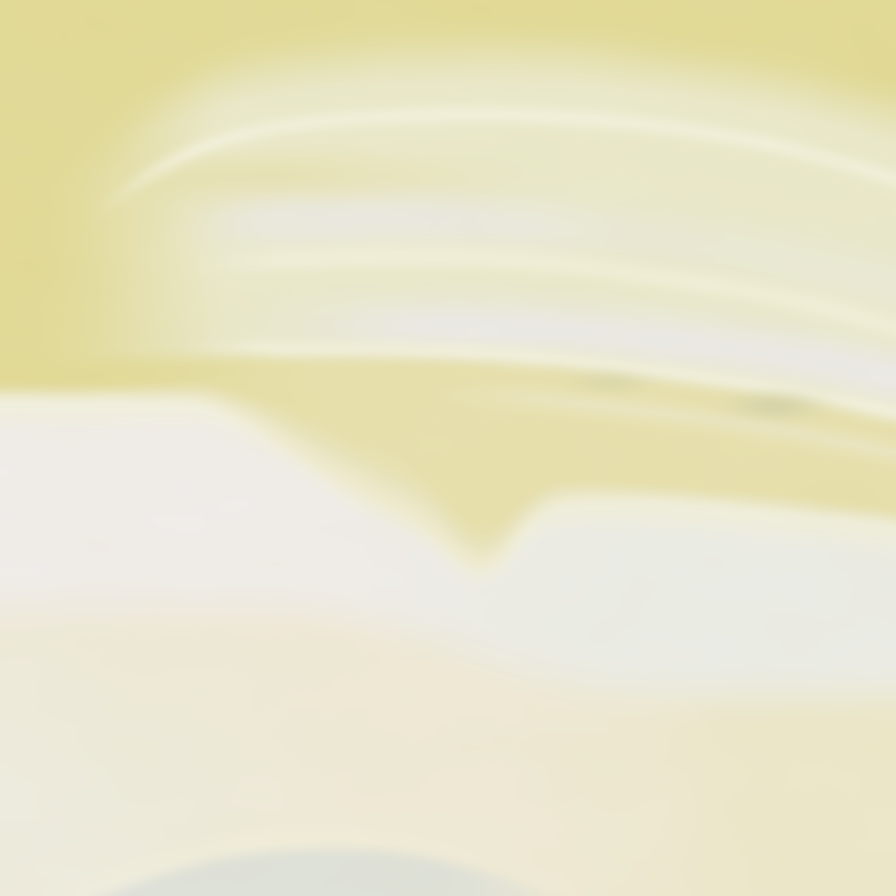
Reproduce this background procedurally as a Shadertoy shader.

```glsl
const vec3 KHAKI = vec3(0.882, 0.851, 0.588);
const vec3 STRAW = vec3(0.902, 0.875, 0.675);
const vec3 PALE_LIME = vec3(0.914, 0.910, 0.795);
const vec3 IVORY = vec3(0.945, 0.937, 0.850);
const vec3 PEARL = vec3(0.918, 0.910, 0.888);
const vec3 ROSE_WHITE = vec3(0.938, 0.922, 0.905);
const vec3 COOL_WHITE = vec3(0.918, 0.920, 0.890);
const vec3 CREAM = vec3(0.932, 0.910, 0.830);
const vec3 BUTTER = vec3(0.922, 0.902, 0.780);
const vec3 SAGE = vec3(0.820, 0.815, 0.660);
const vec3 MIST = vec3(0.870, 0.880, 0.842);

vec2 hashGradient(vec2 cell) {
    vec2 p = vec2(dot(cell, vec2(127.1, 311.7)), dot(cell, vec2(269.5, 183.3)));
    return fract(sin(p) * 43758.5) * 2.0 - 1.0;
}

float gradientNoise(vec2 p) {
    vec2 i = floor(p), f = fract(p);
    vec2 u = f * f * f * (f * (f * 6.0 - 15.0) + 10.0);
    vec2 e = vec2(0.0, 1.0);
    float low = mix(dot(hashGradient(i), f), dot(hashGradient(i + e.yx), f - e.yx), u.x);
    float high = mix(dot(hashGradient(i + e.xy), f - e.xy), dot(hashGradient(i + e.yy), f - e.yy), u.x);
    return mix(low, high, u.y);
}

float fbm(vec2 p) {
    float sum = 0.0, gain = 0.5;
    for (int i = 0; i < 3; i++) {
        sum += gain * gradientNoise(p);
        p = p * 2.03 + 7.1;
        gain *= 0.5;
    }
    return sum;
}

// Height of an arch; bend = left quadratic, left quartic, right quadratic
float arch(float x, vec2 peak, vec3 bend) {
    float d = x - peak.x, d2 = d * d;
    return peak.y - (d < 0.0 ? d2 * (bend.x + bend.y * d2) : d2 * bend.z);
}

float bell(float d, float width) {
    return exp(-d * d / (width * width));
}

float blob(vec2 p, vec2 center, vec2 size) {
    vec2 d = (p - center) / size;
    return exp(-dot(d, d));
}

float below(float y, float edge, float softness) {
    return 1.0 - smoothstep(edge - softness, edge + softness, y);
}

float cloudTop(float x) {
    float left = 0.562 - 0.125 * smoothstep(0.20, 0.50, x);
    float right = 0.450 - 0.20 * (x - 0.62) * (x - 0.62);
    return mix(left, right, smoothstep(0.50, 0.62, x)) - 0.055 * bell(x - 0.54, 0.05);
}

vec3 paintDome(vec3 color, vec2 p) {
    float dome = arch(p.x, vec2(0.53, 0.940), vec3(0.10, 3.0, 0.30));
    float inside = below(p.y, dome, 0.045) * smoothstep(0.03, 0.28, p.x);
    color = mix(color, PALE_LIME, inside * 0.95);

    // Golden shade under the upper rim
    color = mix(color, STRAW, 0.75 * blob(p, vec2(0.31, 0.800), vec2(0.18, 0.027)));

    // Pearl veils
    float veil = arch(p.x, vec2(0.40, 0.755), vec3(0.15, 0.0, 0.20));
    color = mix(color, PEARL, 0.85 * bell(p.y - veil, 0.030)
        * smoothstep(0.17, 0.33, p.x) * (1.0 - 0.55 * smoothstep(0.45, 0.75, p.x)));
    veil = arch(p.x, vec2(0.45, 0.636), vec3(0.05, 0.0, 0.19));
    color = mix(color, PEARL, bell(p.y - veil, 0.032) * smoothstep(0.24, 0.50, p.x));

    // Bright rims
    float rim = arch(p.x, vec2(0.55, 0.872), vec3(0.12, 2.3, 0.355));
    color = mix(color, IVORY, 0.85 * bell(p.y - rim, 0.011) * smoothstep(0.09, 0.22, p.x));
    rim = arch(p.x, vec2(0.45, 0.713), vec3(0.15, 0.0, 0.26));
    return mix(color, IVORY, 0.75 * bell(p.y - rim, 0.013) * smoothstep(0.19, 0.34, p.x));
}

vec3 paintGoldBand(vec3 color, vec2 p) {
    float edge = arch(p.x, vec2(0.35, 0.608), vec3(0.05, 0.0, 0.17));
    vec3 gold = mix(KHAKI, STRAW, smoothstep(0.05, 0.42, p.x));
    color = mix(color, gold, below(p.y, edge - 0.006, 0.014));
    color = mix(color, IVORY, 0.8 * bell(p.y - edge - 0.004, 0.009) * smoothstep(0.20, 0.32, p.x));
    color = mix(color, BUTTER, 0.65 * bell(p.y - edge + 0.043, 0.012) * smoothstep(0.45, 0.65, p.x));
    color = mix(color, SAGE, 0.45 * blob(p, vec2(0.683, 0.574), vec2(0.038, 0.011)));
    return mix(color, SAGE, 0.75 * blob(p, vec2(0.865, 0.546), vec2(0.042, 0.014)));
}

vec3 paintClouds(vec3 color, vec2 p) {
    float top = cloudTop(p.x);
    float softness = 0.014 + 0.035 * bell(p.x - 0.43, 0.15);
    vec3 cloud = mix(ROSE_WHITE, COOL_WHITE, smoothstep(0.30, 0.68, p.x));

    // Warm lower ground, yellower toward the right
    vec3 ground = mix(CREAM, BUTTER, smoothstep(0.55, 0.95, p.x));
    ground = mix(ground, vec3(0.928, 0.920, 0.865), blob(p, vec2(0.0, 0.08), vec2(0.28, 0.20)));
    float floorLine = mix(0.322, 0.225, smoothstep(0.30, 0.75, p.x));
    cloud = mix(cloud, ground, below(p.y, floorLine, 0.040));
    cloud = mix(cloud, IVORY, 0.75 * bell(p.y - top + 0.012, 0.022));
    return mix(color, cloud, below(p.y, top, softness));
}

vec3 paintHill(vec3 color, vec2 p) {
    float crest = arch(p.x, vec2(0.37, 0.052), vec3(0.80, 0.0, 0.85));
    color = mix(color, IVORY, 0.4 * bell(p.y - crest - 0.012, 0.014) * bell(p.x - 0.33, 0.25));
    return mix(color, MIST, below(p.y, crest, 0.012) * smoothstep(0.68, 0.48, p.x));
}

void mainImage(out vec4 fragColor, in vec2 fragCoord) {
    vec2 uv = fragCoord / iResolution.xy;
    vec2 p = uv + vec2(0.0, 0.006) * fbm(uv * vec2(5.0, 9.0));

    vec3 color = paintDome(KHAKI, p);
    color = paintGoldBand(color, p);
    color = paintClouds(color, p);
    color = paintHill(color, p);

    // Faint watercolor mottling
    color += vec3(0.010, 0.011, 0.026) * fbm(uv * vec2(6.0, 11.0) + 3.7);
    fragColor = vec4(clamp(color, 0.0, 1.0), 1.0);
}
```
